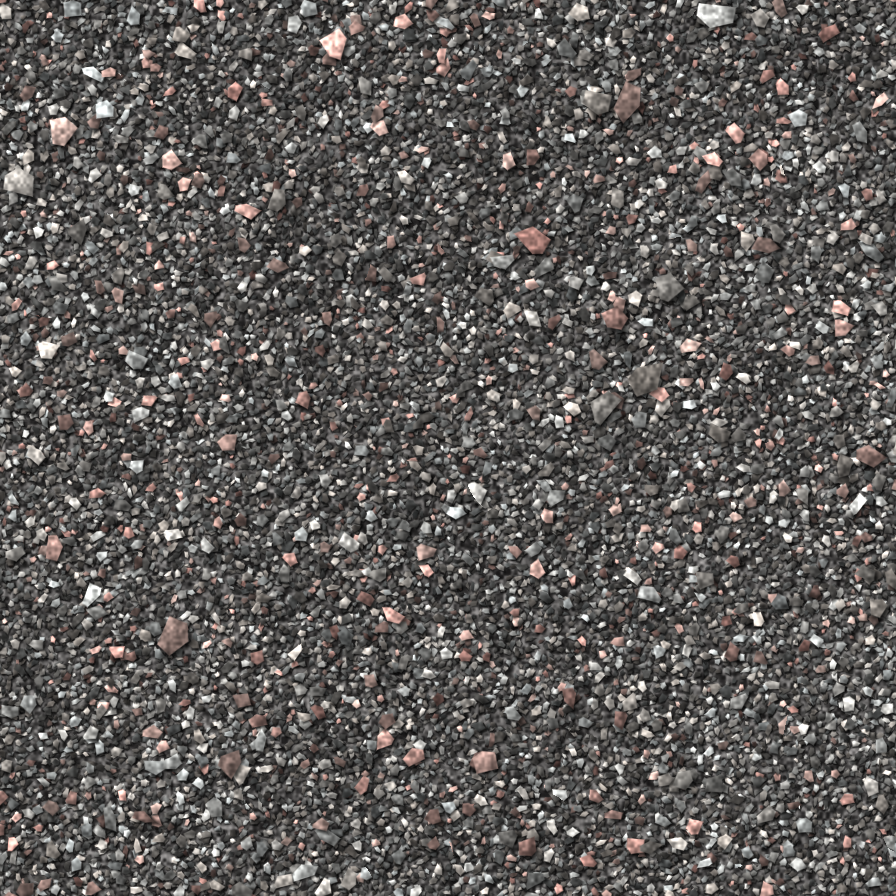
Reproduce this texture procedurally as a three.js fragment shader.

```glsl
// Weathered asphalt: dark bitumen grit with scattered grey, cream and pink stone chips.
varying vec2 vUv;

const vec2 LIGHT = vec2(-0.6, 0.8);        // direction towards the sun
const float EDGE = 0.0011;                 // half width of smoothed chip edges
const float SHADOW = 0.62;                 // darkness of chip shadows
const float RELIEF = 0.24;                 // shading across a chip
const float GRIT_SCALE = 250.0;            // bitumen speckles across the canvas
const vec3 BITUMEN_DARK = vec3(0.11, 0.105, 0.105);
const vec3 BITUMEN_LIGHT = vec3(0.52, 0.51, 0.505);
const vec3 PINK_TINT = vec3(1.24, 0.93, 0.87);
const vec3 COOL_TINT = vec3(0.97, 1.0, 1.0);
const vec3 CREAM_TINT = vec3(1.05, 1.0, 0.95);

float hash(vec2 p) {
  vec3 q = fract(p.xyx * 0.1031);
  q += dot(q, q.yzx + 33.33);
  return fract((q.x + q.y) * q.z);
}

float noise(vec2 p) {
  vec2 i = floor(p), f = fract(p);
  f = f * f * (3.0 - 2.0 * f);
  return mix(mix(hash(i), hash(i + vec2(1.0, 0.0)), f.x),
             mix(hash(i + vec2(0.0, 1.0)), hash(i + vec2(1.0, 1.0)), f.x), f.y);
}

// Distance to an irregular five-sided chip
float chipDistance(vec2 q, float radius, vec2 id) {
  float d = -radius;
  for (int k = 0; k < 5; k++) {
    float side = float(k);
    float angle = 1.2566 * (side + 0.6 * hash(id + side * 7.3));
    float reach = radius * (0.7 + 0.5 * hash(id + side * 3.7 + 51.0));
    d = max(d, dot(q, vec2(cos(angle), sin(angle))) - reach);
  }
  return d;
}

// Neutral stone brightness, tinted pink, cream or cool
vec3 chipColor(vec2 id, vec2 tone, float pinkShare) {
  float value = mix(tone.x, tone.y, pow(hash(id + 11.0), 1.5));
  float kind = hash(id + 23.0);
  vec3 tint = mix(COOL_TINT, CREAM_TINT, hash(id + 31.0));
  if (kind < pinkShare) tint = mix(CREAM_TINT, PINK_TINT, 0.4 + 0.6 * hash(id + 37.0));
  return value * tint;
}

// Lays one size of chips over the ground; radii are in cell units
void scatterChips(inout vec3 color, vec2 uv, float density, float share,
                  vec2 radii, vec2 tone, float pinkShare) {
  vec2 p = uv * density;
  vec2 base = floor(p);
  float edge = EDGE * density;
  for (int y = -1; y <= 1; y++) {
    for (int x = -1; x <= 1; x++) {
      vec2 cell = base + vec2(float(x), float(y));
      vec2 id = cell + density * 1.7;
      if (hash(id) > share) continue;

      vec2 center = cell + 0.1 + 0.8 * vec2(hash(id + 3.0), hash(id + 5.0));
      vec2 offset = p - center;
      float radius = mix(radii.x, radii.y, hash(id + 13.0));
      float turn = 6.2832 * hash(id + 17.0);
      float c = cos(turn), s = sin(turn);
      float stretch = 1.0 + 0.35 * hash(id + 19.0);
      vec2 q = mat2(c, -s, s, c) * offset * vec2(1.0 / stretch, stretch);
      float d = chipDistance(q, radius, id);

      // Shadow on the side away from the sun
      float away = dot(offset, -LIGHT) / (length(offset) + 0.001);
      float shade = (1.0 - smoothstep(0.0, 0.55 * radius + edge, d))
                  * smoothstep(-0.1, 0.7, away);
      color *= 1.0 - SHADOW * shade;

      // Lit and mottled chip surface
      float slope = clamp(dot(offset, LIGHT) / radius, -1.0, 1.0);
      float mottle = 0.72 + 0.56 * noise(uv * 170.0 + id);
      vec3 stone = chipColor(id, tone, pinkShare) * (1.0 + RELIEF * slope) * mottle;
      color = mix(color, stone, 1.0 - smoothstep(-edge, edge, d));
    }
  }
}

void main() {
  // Broad patches vary wear and chip density
  float patches = 0.6 * noise(vUv * 5.0 + 4.0) + 0.4 * noise(vUv * 13.0 + 9.0);
  float crowd = 0.6 + 0.8 * patches;

  // Bitumen grit
  float grit = 0.65 * noise(vUv * GRIT_SCALE) + 0.35 * noise(vUv * GRIT_SCALE * 0.53 + 70.0);
  vec3 color = mix(BITUMEN_DARK, BITUMEN_LIGHT, smoothstep(0.1, 0.95, grit));

  // Chips from sand to coarse stone
  scatterChips(color, vUv, 137.0, 0.85, vec2(0.28, 0.54), vec2(0.22, 0.78), 0.06);
  scatterChips(color, vUv, 76.0, 0.42 * crowd, vec2(0.22, 0.46), vec2(0.26, 0.84), 0.15);
  scatterChips(color, vUv, 43.0, 0.18 * crowd, vec2(0.24, 0.42), vec2(0.36, 0.88), 0.38);
  scatterChips(color, vUv, 23.0, 0.025, vec2(0.24, 0.38), vec2(0.42, 0.82), 0.5);

  // Fine surface sparkle and gentle large-scale tone
  float sparkle = noise(vUv * GRIT_SCALE * 1.15 + 130.0) - 0.5;
  color *= (1.0 + 0.5 * sparkle) * (0.95 + 0.14 * patches);
  gl_FragColor = vec4(clamp(color, 0.0, 1.0), 1.0);
}
```
